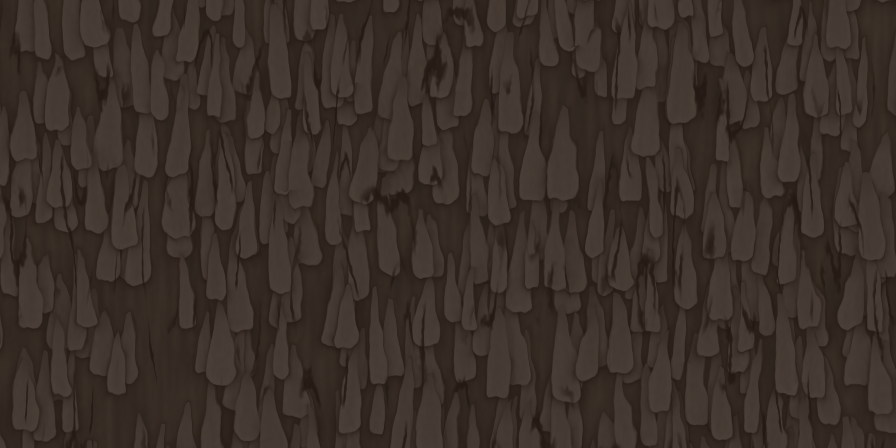
This texture is drawn by a Shadertoy shader. Its source:

```glsl
// Dark brown tree bark: overlapping hanging plates with shadowed gaps and vertical cracks.
#define CELL vec2(0.070, 0.205)
#define LAYERS 3
#define PRESENCE 0.74
#define PLATE_RADIUS 0.026
#define EDGE_SOFT 0.0022
#define SHADOW_REACH 0.010
#define CRACK_WIDTH 0.075
#define DEEP vec3(0.135, 0.097, 0.070)
#define GAP vec3(0.212, 0.172, 0.142)
#define PLATE vec3(0.262, 0.221, 0.192)
#define RIM vec3(0.295, 0.254, 0.224)

vec3 hash3(vec2 cell) {
    vec3 h = fract(cell.xyx * vec3(0.1031, 0.1030, 0.0973));
    h += dot(h, h.yxz + 33.33);
    return fract((h.xxy + h.yzz) * h.zyx);
}

float gradientNoise(vec2 p) {
    vec2 i = floor(p), f = p - i;
    vec2 u = f * f * f * (f * (f * 6.0 - 15.0) + 10.0);
    vec4 corner;
    for (int k = 0; k < 4; k++) {
        vec2 o = vec2(k & 1, k >> 1);
        float angle = 6.2832 * hash3(i + o + 71.0).x;
        corner[k] = dot(vec2(cos(angle), sin(angle)), f - o);
    }
    return 1.4 * mix(mix(corner.x, corner.y, u.x), mix(corner.z, corner.w, u.x), u.y);
}

// Hanging plate: squarish round foot at the origin, tapering upward
float plateDistance(vec2 q, float radius, float len) {
    float t = clamp(q.y / len, 0.0, 1.0);
    vec2 a = abs(vec2(q.x, q.y - t * len));
    float d = pow(a.x * a.x * a.x + a.y * a.y * a.y + 1e-9, 1.0 / 3.0);
    return d - radius * (1.0 - 0.8 * t * sqrt(t));
}

// Paint one layer, lower plates first so that upper ones hang over them
vec3 paintLayer(vec3 color, vec2 p, float seed, float rough, float grain, float soft) {
    p += seed * vec2(0.0373, 0.0911);
    float column = floor(p.x / CELL.x);
    for (int j = -1; j <= 1; j++)
    for (int i = -1; i <= 1; i++) {
        float cx = column + float(i);
        float shift = hash3(vec2(cx, seed * 17.0 + 5.0)).x * CELL.y;
        float cy = floor((p.y + shift) / CELL.y) + float(j);
        vec2 id = vec2(cx, cy) + seed * 37.0;
        vec3 h = hash3(id + 200.0), g = hash3(id + 411.0);
        if (g.x > PRESENCE) continue;

        vec2 foot = vec2(cx + 0.25 + 0.5 * h.x, cy + 0.5 * h.y) * CELL;
        vec2 q = p + vec2(0.0, shift) - foot;
        q.x += q.y * 0.22 * (g.y - 0.5);
        float len = CELL.y * mix(0.5, 0.95, h.z);
        float radius = PLATE_RADIUS * mix(0.6, 1.2, g.z);
        float d = plateDistance(q, radius, len) + rough;
        float t = clamp(q.y / len, 0.0, 1.0);

        // Soft shadow below, with a narrow broken line along the edge
        float outside = max(d, 0.0);
        float shade = 0.48 * exp(-outside / SHADOW_REACH) * (1.0 - 0.6 * t);
        shade += 0.42 * exp(-outside / 0.0035) * smoothstep(-0.5, 0.4, grain);
        color = mix(color, DEEP, clamp(shade, 0.0, 0.9));

        // Plate face, brightest just inside its foot
        float rim = smoothstep(-0.018, -0.004, d) * (1.0 - t);
        float tone = 0.35 * rim + 0.35 * (1.0 - t) + 0.25 * (h.x - 0.5) + 0.2 * grain;
        vec3 face = mix(PLATE, RIM, tone);
        face = mix(face, GAP, 0.35 * smoothstep(0.6, 1.0, t));
        color = mix(color, face, smoothstep(soft, -soft, d));
    }
    return color;
}

void mainImage(out vec4 fragColor, in vec2 fragCoord) {
    vec2 p = fragCoord / iResolution.y;
    float soft = max(EDGE_SOFT, 0.8 / iResolution.y);

    // Bend the fibres and roughen the outlines
    float bend = gradientNoise(p * vec2(8.0, 4.5));
    float ragged = gradientNoise(p * vec2(42.0, 17.0) + 9.0);
    float grain = gradientNoise(p * vec2(55.0, 7.0) + 23.0);
    float fine = gradientNoise(p * vec2(120.0, 55.0) + 51.0);
    vec2 w = p + vec2(0.014 * bend + 0.002 * ragged, 0.012 * ragged);
    float rough = 0.0045 * ragged + 0.0012 * fine;

    // Inner bark seen in the gaps
    vec3 color = GAP * (1.0 + 0.12 * grain + 0.08 * bend);
    for (int k = 0; k < LAYERS; k++)
        color = paintLayer(color, w, float(k) + 1.0, rough, grain, soft);

    // Long, torn vertical cracks
    float ridge = abs(gradientNoise(w * vec2(21.0, 3.6) + 4.0) + 0.06 * fine);
    float torn = smoothstep(0.02, 0.35, gradientNoise(w * vec2(15.0, 6.0) + 37.0) + 0.12 * ragged);
    float crack = torn * (1.0 - smoothstep(0.3 * CRACK_WIDTH, 1.6 * CRACK_WIDTH, ridge));
    color = mix(color, DEEP, 0.85 * crack);

    color *= 1.0 + 0.025 * fine;
    fragColor = vec4(color, 1.0);
}
```
